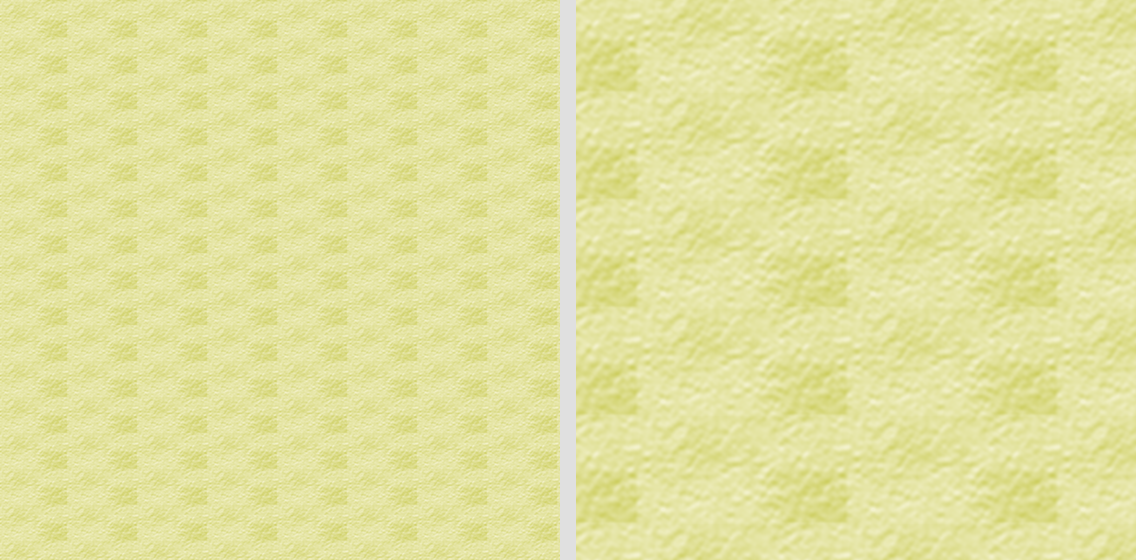
Left: the whole. Right: its middle third, enlarged.
Give the GLSL for this texture, as a Shadertoy shader.

```glsl
// Pale lime embossed paper, tiled 8 across and about 15.6 down.
// Each tile holds a dark square-edged patch and a faint soft blot;
// wrapping value noise gives the clouding and the fine raised grain.

const vec2 TILE_COUNT = vec2(8.0, 15.58);
const vec2 TILE_SHIFT = vec2(0.031, -0.055);
const vec3 SHADE_LIME = vec3(0.805, 0.810, 0.38);
const vec3 LIGHT_CREAM = vec3(0.953, 0.947, 0.80);

float hash(vec2 p) {
    return fract(sin(dot(p, vec2(127.1, 311.7))) * 43758.5453);
}

// Value noise over a unit tile, wrapping after the given number of cells
float tileNoise(vec2 tile, vec2 cells, float seed) {
    vec2 p = tile * cells;
    vec2 i = floor(p);
    vec2 f = fract(p);
    f = f * f * (3.0 - 2.0 * f);
    vec2 a = mod(i, cells) + seed;
    vec2 b = mod(i + 1.0, cells) + seed;
    float top = mix(hash(a), hash(vec2(b.x, a.y)), f.x);
    float bottom = mix(hash(vec2(a.x, b.y)), hash(b), f.x);
    return mix(top, bottom, f.y);
}

// Level and sheared lattices; whole-tile shears keep the grain wrapping
float paperHeight(vec2 tile) {
    vec2 rising = vec2(tile.x, tile.y + tile.x);
    vec2 falling = vec2(tile.x, tile.y - tile.x);
    return 0.40 * tileNoise(tile, vec2(25.0, 19.0), 67.0)
         + 0.35 * tileNoise(rising, vec2(29.0, 17.0), 3.0)
         + 0.40 * tileNoise(falling, vec2(31.0, 18.0), 41.0);
}

// Relief lit mostly from above
float emboss(vec2 tile, vec2 lightStep) {
    return paperHeight(tile + lightStep) - paperHeight(tile - lightStep);
}

// Patch in the lower right corner: ragged on the left, crisp elsewhere
float cornerPatch(vec2 p, float ragged) {
    float left = smoothstep(0.56, 0.80, p.x + 0.16 * ragged);
    float right = 1.0 - smoothstep(0.975, 1.0, p.x);
    float top = smoothstep(0.45, 0.57, p.y + 0.06 * ragged);
    float bottom = 1.0 - smoothstep(0.965, 1.0, p.y);
    float deepening = mix(0.85, 1.1, smoothstep(0.5, 1.0, p.y));
    return left * right * top * bottom * deepening;
}

float softBlot(vec2 p, vec2 center, vec2 radius) {
    vec2 d = (p - center) / radius;
    return exp(-dot(d, d));
}

void mainImage(out vec4 fragColor, in vec2 fragCoord) {
    vec2 uv = fragCoord / iResolution.xy;
    // Tile coordinates run rightward and downward
    vec2 tile = fract(vec2(uv.x, 1.0 - uv.y) * TILE_COUNT + TILE_SHIFT);

    // Broad shading
    float cloud = tileNoise(tile, vec2(6.0, 5.0), 17.0) - 0.5;
    float ragged = tileNoise(tile, vec2(11.0, 8.0), 29.0) - 0.5;
    float tone = 0.598 + 0.12 * cloud + 0.10 * ragged;
    tone -= 0.25 * cornerPatch(tile, ragged + cloud);
    tone -= 0.17 * softBlot(tile + 0.15 * ragged, vec2(0.31, 0.29), vec2(0.17, 0.18));
    tone += 0.05 * softBlot(tile, vec2(0.36, 0.78), vec2(0.25, 0.20));
    tone += 0.04 * softBlot(tile, vec2(0.72, 0.25), vec2(0.22, 0.17));

    // Fine paper grain
    tone += 0.85 * emboss(tile, vec2(0.0035, 0.0155));

    fragColor = vec4(mix(SHADE_LIME, LIGHT_CREAM, clamp(tone, 0.0, 1.0)), 1.0);
}
```
